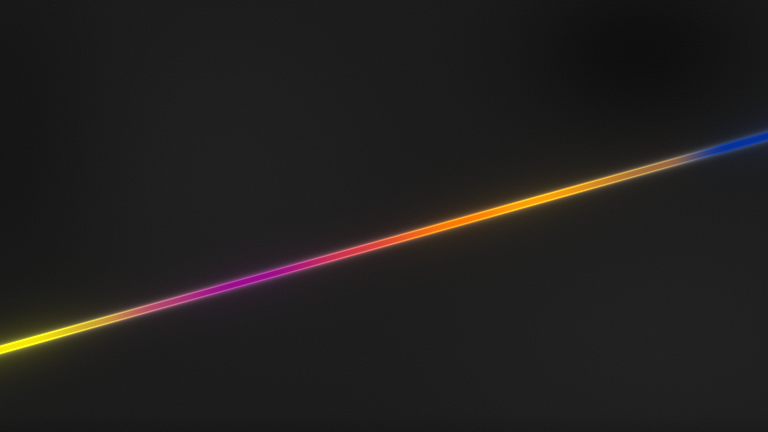
A Shadertoy shader for this background:

```glsl
// A slanted neon bar running yellow, magenta, orange and blue over grainy charcoal.

vec2 hashGradient(vec2 cell) {
    vec2 h = vec2(dot(cell, vec2(127.1, 311.7)), dot(cell, vec2(269.5, 183.3)));
    return 2.0 * fract(sin(h) * 43758.5) - 1.0;
}

float gradientNoise(vec2 p) {
    vec2 i = floor(p), f = fract(p);
    vec2 u = f * f * (3.0 - 2.0 * f);
    vec2 e = vec2(0.0, 1.0);
    return mix(mix(dot(hashGradient(i), f),
                   dot(hashGradient(i + e.yx), f - e.yx), u.x),
               mix(dot(hashGradient(i + e.xy), f - e.xy),
                   dot(hashGradient(i + e.yy), f - e.yy), u.x), u.y);
}

// Soft round spot, 1 at its centre
float spot(vec2 p, vec2 centre, vec2 radius) {
    vec2 d = (p - centre) / radius;
    return exp(-dot(d, d));
}

// Colour of the tube along its length, t from 0 to 1
vec3 tubeColor(float t) {
    vec3 c = vec3(0.96, 0.91, 0.02);
    c = mix(c, vec3(0.80, 0.62, 0.20), smoothstep(0.03, 0.14, t));
    c = mix(c, vec3(0.70, 0.28, 0.42), smoothstep(0.12, 0.21, t));
    c = mix(c, vec3(0.60, 0.05, 0.54), smoothstep(0.19, 0.31, t));
    c = mix(c, vec3(0.82, 0.22, 0.29), smoothstep(0.34, 0.47, t));
    c = mix(c, vec3(0.98, 0.48, 0.02), smoothstep(0.45, 0.60, t));
    c = mix(c, vec3(0.98, 0.62, 0.04), smoothstep(0.60, 0.69, t));
    c = mix(c, vec3(0.62, 0.41, 0.25), smoothstep(0.70, 0.87, t));
    return mix(c, vec3(0.03, 0.19, 0.60), smoothstep(0.86, 0.95, t));
}

void mainImage(out vec4 fragColor, in vec2 fragCoord) {
    vec2 uv = fragCoord / iResolution.xy;
    vec2 p = vec2(uv.x * 1.7778, uv.y);
    float pixel = 1.0 / iResolution.y;

    // Charcoal backdrop with broad light and dark patches
    float shade = 0.108;
    shade += 0.018 * spot(p, vec2(0.53, 0.58), vec2(0.32, 0.35));
    shade += 0.022 * spot(p, vec2(1.55, 0.22), vec2(0.55, 0.33));
    shade -= 0.050 * spot(p, vec2(1.48, 0.88), vec2(0.27, 0.19));
    shade -= 0.025 * spot(p, vec2(0.0, 0.70), vec2(0.22, 0.40));
    shade -= 0.012 * smoothstep(0.05, 0.0, p.y);
    shade += 0.012 * gradientNoise(p * vec2(190.0, 210.0));
    vec3 color = vec3(shade);

    // Signed distance across the slanted tube
    float d = (p.y - 0.190 - 0.2786 * p.x) / length(vec2(1.0, 0.2786));
    float halfWidth = 0.0095;
    float outside = max(abs(d) - halfWidth, 0.0);
    vec3 tube = tubeColor(uv.x);

    // Wide coloured glow, strongest beside the saturated stretches
    float strength = 0.07 + 0.16 * spot(uv, vec2(0.0, uv.y), vec2(0.13, 1.0))
                   + 0.06 * spot(uv, vec2(0.33, uv.y), vec2(0.10, 1.0))
                   + 0.07 * spot(uv, vec2(0.64, uv.y), vec2(0.13, 1.0))
                   + 0.10 * spot(uv, vec2(1.0, uv.y), vec2(0.06, 1.0));
    color += tube * strength * exp(-outside / 0.034);

    // Narrow pale halo hugging the tube
    color += mix(tube, vec3(0.55), 0.6) * 0.42 * exp(-outside / 0.0055);

    // Tube body with bright rims, fading out at the blue end
    float rim = smoothstep(0.0035, 0.0, abs(abs(d) - halfWidth + 0.002));
    vec3 rimColor = tube + vec3(0.12, 0.24, 0.14);
    vec3 body = mix(tube, rimColor, rim * (1.0 - 0.75 * smoothstep(0.84, 0.96, uv.x)));
    float cover = smoothstep(pixel, -pixel, abs(d) - halfWidth);
    color = mix(color, body, cover);

    fragColor = vec4(clamp(color, 0.0, 1.0), 1.0);
}
```
